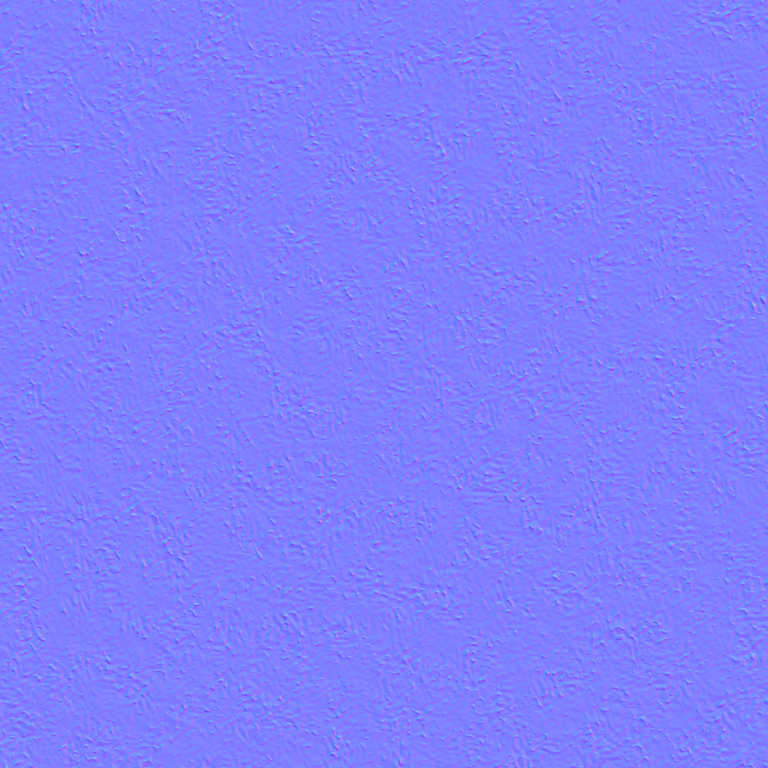
This texture map is drawn by a WebGL 1 fragment shader. Its source:

```glsl
precision highp float;
// Tangent-space normal map of finely grained plaster.
// A height field of short directional ripples and small raised grains is
// built from gradient noise, then its slope is encoded as a normal colour.

uniform vec2 u_resolution;

const float RIPPLE_FREQ = 160.0;    // cells across the canvas
const float RIPPLE_STRETCH = 0.6;   // frequency ratio along a ripple
const float RIPPLE_RELIEF = 0.135;
const vec3 RIPPLE_ANGLES = vec3(0.0, 0.7, 1.75);
const float GRAIN_FREQ = 152.0;
const float GRAIN_STRETCH = 0.88;
const float GRAIN_ANGLE = 0.55;
const float GRAIN_RELIEF = 0.115;
const vec2 GRAIN_LEVELS = vec2(0.12, 0.62);
const float DIRECTION_FREQ = 24.0;  // patches sharing a ripple direction
const float PATCH_FREQ = 20.0;      // patches of rough and calm surface
const float SWELL_FREQ = 36.0;
const float SWELL_RELIEF = 0.018;
const float SLOPE_STEP = 0.0008;    // sampling distance for the slope
const float TAU = 6.2831853;

float hash(vec2 cell) {
  vec3 q = fract(cell.xyx * 0.1031);
  q += dot(q, q.yzx + 33.33);
  return fract((q.x + q.y) * q.z);
}

// Contribution of one lattice corner with a random unit gradient
float corner(vec2 cell, vec2 offset) {
  float a = TAU * hash(cell);
  return dot(vec2(cos(a), sin(a)), offset);
}

float gradientNoise(vec2 p) {
  vec2 i = floor(p);
  vec2 f = p - i;
  vec2 u = f * f * f * (f * (f * 6.0 - 15.0) + 10.0);
  vec2 e = vec2(1.0, 0.0);
  float low = mix(corner(i, f), corner(i + e, f - e), u.x);
  float high = mix(corner(i + e.yx, f - e.yx), corner(i + e.xx, f - e.xx), u.x);
  return mix(low, high, u.y);
}

// Noise drawn out along the given angle
float stretchedNoise(vec2 p, float angle, float freq, float stretch) {
  vec2 along = vec2(cos(angle), sin(angle));
  vec2 across = vec2(-along.y, along.x);
  return gradientNoise(freq * vec2(dot(p, along) * stretch, dot(p, across)) + 271.0);
}

// Shares of the three ripple directions at a point
vec3 directionWeights(vec2 p) {
  float n = gradientNoise(p * DIRECTION_FREQ + 57.0);
  float first = smoothstep(0.04, 0.24, -n);
  float last = smoothstep(0.04, 0.24, n);
  return vec3(first, 1.0 - first - last, last);
}

float height(vec2 p, vec3 weights, float ripplePatch, float grainPatch) {
  vec3 ripples = vec3(
    stretchedNoise(p, RIPPLE_ANGLES.x, RIPPLE_FREQ, RIPPLE_STRETCH),
    stretchedNoise(p, RIPPLE_ANGLES.y, RIPPLE_FREQ, RIPPLE_STRETCH),
    stretchedNoise(p, RIPPLE_ANGLES.z, RIPPLE_FREQ, RIPPLE_STRETCH));
  float grain = stretchedNoise(p + 3.7, GRAIN_ANGLE, GRAIN_FREQ, GRAIN_STRETCH);
  grain = smoothstep(GRAIN_LEVELS.x, GRAIN_LEVELS.y, grain);
  float swell = gradientNoise(p * SWELL_FREQ + 19.0);

  return dot(ripples, weights) * ripplePatch * RIPPLE_RELIEF / RIPPLE_FREQ
       + grain * grainPatch * GRAIN_RELIEF / GRAIN_FREQ
       + swell * SWELL_RELIEF / SWELL_FREQ;
}

void main() {
  vec2 p = gl_FragCoord.xy / min(u_resolution.x, u_resolution.y);

  // Slowly varying controls
  vec3 weights = directionWeights(p);
  float rough = gradientNoise(p * PATCH_FREQ + 91.0);
  float ripplePatch = mix(0.5, 1.25, smoothstep(-0.35, 0.35, rough));
  float grainPatch = mix(0.35, 1.3, smoothstep(-0.3, 0.3,
    rough * 0.6 + gradientNoise(p * PATCH_FREQ * 1.9 + 133.0) * 0.6));

  // Slope by central differences
  vec2 dx = vec2(SLOPE_STEP, 0.0);
  vec2 dy = dx.yx;
  vec2 slope = vec2(
    height(p + dx, weights, ripplePatch, grainPatch)
      - height(p - dx, weights, ripplePatch, grainPatch),
    height(p + dy, weights, ripplePatch, grainPatch)
      - height(p - dy, weights, ripplePatch, grainPatch)) / (2.0 * SLOPE_STEP);

  vec3 normal = normalize(vec3(-slope, 1.0));
  gl_FragColor = vec4(normal * 0.5 + 0.5, 1.0);
}
```
